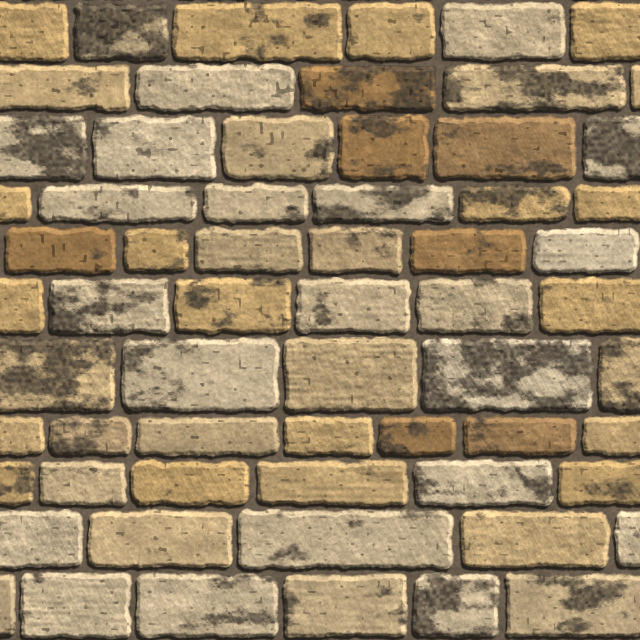
A Shadertoy shader for this texture:

```glsl
// Weathered sandstone wall: eleven courses of uneven height, four to six bricks each.
// Every brick is a rounded box with a noisy outline and its own tone, soot and tooling.
// Relief and cast shadows come from sampling the wall again towards the light.

const int ROWS = 11;
// Course boundaries from the top, bricks per course, and first joint of each course
const float EDGE[12] = float[12](0.0, 0.097, 0.176, 0.284, 0.351, 0.430, 0.524, 0.646, 0.715, 0.793, 0.891, 1.0);
const float COUNT[11] = float[11](5., 4., 5., 5., 6., 5., 4., 6., 5., 4., 5.);
const float FIRST[11] = float[11](0.112, 0.208, 0.141, 0.057, 0.004, 0.074, 0.186, 0.074, 0.059, 0.134, 0.029);

const float JOINT_JITTER = 0.40;   // spread of joints, in brick widths
const float HALF_GAP = 0.0052;     // half the mortar width
const float CORNER = 0.012;
const float RAGGED = 0.011;        // roughness of the outline
const float BEVEL = 0.007;
const vec2 TO_LIGHT = vec2(0.0022, 0.0036);
const vec2 SHADOW_REACH = vec2(0.0035, 0.0060);

const vec3 TAN = vec3(0.70, 0.61, 0.46);
const vec3 PALE = vec3(0.80, 0.73, 0.61);
const vec3 GOLD = vec3(0.73, 0.60, 0.39);
const vec3 BROWN = vec3(0.57, 0.43, 0.27);
const vec3 SOOT = vec3(0.28, 0.25, 0.21);
const vec3 MORTAR = vec3(0.41, 0.36, 0.30);

float hash(vec2 p) {
    return fract(sin(dot(p, vec2(127.1, 311.7))) * 43758.5453);
}

float noise(vec2 p) {
    vec2 i = floor(p), f = fract(p);
    f = f * f * (3.0 - 2.0 * f);
    return mix(mix(hash(i), hash(i + vec2(1, 0)), f.x),
               mix(hash(i + vec2(0, 1)), hash(i + vec2(1, 1)), f.x), f.y);
}

float fbm(vec2 p, int octaves) {
    float sum = 0.0, total = 0.0, amp = 0.5;
    for (int i = 0; i < octaves; i++) {
        sum += amp * noise(p);
        total += amp;
        amp *= 0.55;
        p = p * 2.03 + 17.3;
    }
    return sum / total;
}

// Position of a joint within its course; the first and last coincide on wrapping
float joint(float i, float row) {
    float n = COUNT[int(row)];
    float shift = hash(vec2(mod(i, n) + 3.0, row * 1.7 + 5.0)) - 0.5;
    return (i + JOINT_JITTER * shift) / n;
}

// x: signed distance to the brick outline, yz: brick identity (row, index)
vec3 wall(vec2 p) {
    float y = fract(1.0 - p.y), row = 0.0;
    for (int i = 1; i < ROWS; i++) row += step(EDGE[i], y);
    int r = int(row);
    float start = joint(0.0, row);
    float x = fract(p.x - FIRST[r]) + start;
    float k = 0.0;
    for (float i = 1.0; i < COUNT[r]; i++) k += step(joint(i, row), x);

    vec2 lo = vec2(joint(k, row), EDGE[r]);
    vec2 hi = vec2(joint(k + 1.0, row), EDGE[r + 1]);
    vec2 id = vec2(row, k);
    vec2 inset = HALF_GAP + 0.002 * vec2(hash(id + 11.0), hash(id + 12.0)) - 0.001;
    float radius = CORNER * mix(0.5, 1.3, hash(id + 13.0));
    vec2 q = abs(vec2(x, y) - 0.5 * (lo + hi)) - 0.5 * (hi - lo) + inset + radius;
    float d = length(max(q, 0.0)) + min(max(q.x, q.y), 0.0) - radius;
    d += RAGGED * (fbm(p * 42.0 + id * 7.0, 4) - 0.5);
    return vec3(d, id);
}

// Surface height: bevelled edge, rough face and horizontal tooling on some bricks
float relief(vec2 p) {
    vec3 w = wall(p);
    vec2 q = p + w.yz * 5.0;
    float face = smoothstep(0.0, -BEVEL, w.x);
    float rough = mix(0.5, 1.5, hash(w.yz + 21.0));
    float tooled = smoothstep(0.55, 0.9, hash(w.yz + 22.0));
    float grooves = noise(q * vec2(22.0, 170.0));
    return face * (1.0 + 0.25 * tooled * grooves) + rough * 0.7 * fbm(q * 62.0, 5);
}

vec3 stone(vec2 p, vec2 id) {
    vec2 q = p + id * 5.0;
    vec3 col = mix(TAN, PALE, hash(id + 31.0));
    col = mix(col, GOLD, 0.85 * smoothstep(0.5, 0.85, hash(id + 32.0)));
    col = mix(col, BROWN, 0.8 * smoothstep(0.82, 0.95, hash(id + 33.0)));
    col *= 0.84 + 0.32 * fbm(q * vec2(24.0, 34.0), 4);
    // Soot gathers in patches, heavily on a few bricks
    float age = hash(id + 34.0);
    float patchy = fbm(q * vec2(20.0, 30.0) + 40.0, 6);
    float soot = smoothstep(0.0, 0.17, patchy - mix(0.66, 0.35, age * age));
    col = mix(col, SOOT, soot * (0.55 + 0.45 * noise(q * 190.0)));
    // Small pits
    float pits = smoothstep(0.80, 0.92, noise(q * 120.0 + 9.0));
    return col * (1.0 - 0.35 * pits);
}

void mainImage(out vec4 fragColor, in vec2 fragCoord) {
    vec2 p = fragCoord / iResolution.xy;
    float aa = 1.0 / iResolution.y;
    vec3 w = wall(p);
    float brick = smoothstep(aa, -aa, w.x);
    float grain = 0.6 * noise(p * 260.0) + 0.4 * noise(p * 480.0 + 31.0) - 0.5;

    // Mortar, darkened below and to the left of each brick
    float shadow = smoothstep(0.0015, -0.0025, wall(p + SHADOW_REACH).x);
    vec3 bed = MORTAR * (0.85 + 0.3 * fbm(p * 50.0, 4)) * (1.0 - 0.62 * shadow);
    // Brick faces, lit by the slope towards the light
    float slope = clamp(relief(p) - relief(p + TO_LIGHT), -0.75, 0.35);
    vec3 face = stone(p, w.yz) * (1.0 + 0.75 * slope);

    vec3 col = mix(bed, face, brick) * (1.0 + 0.22 * grain);
    fragColor = vec4(clamp(col, 0.0, 1.0), 1.0);
}
```
